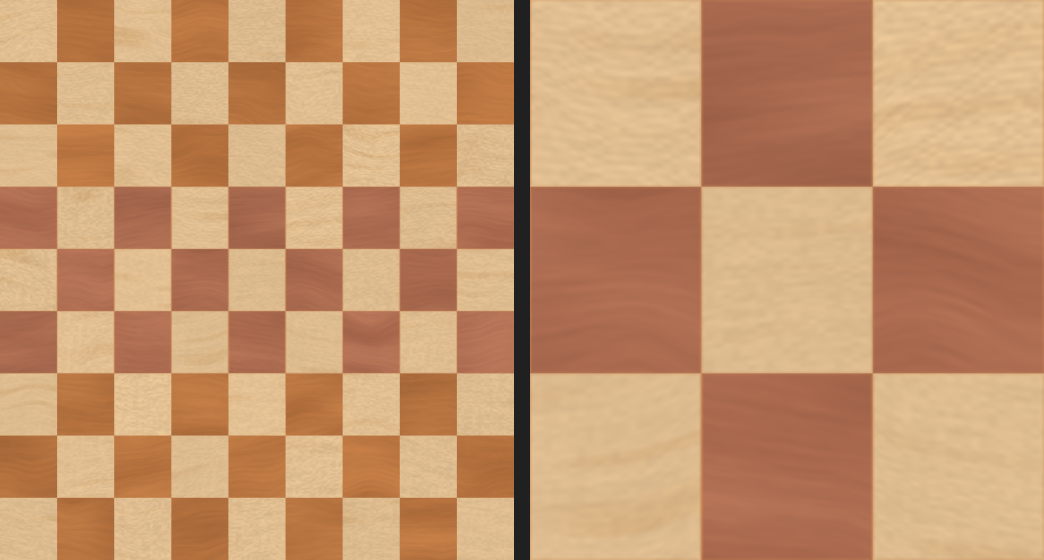
Left, the full canvas; right, a detail of the centre.
This texture is drawn by a Shadertoy shader. Its source:

```glsl
// Wooden checkerboard of 9 by 9 tiles: pale maple against orange cherry,
// with a red-brown band across the middle three rows. Each tile gets its own
// hashed tone and horizontal grain built from stretched, warped value noise.

const float TILES = 9.0;
const vec2 RED_ROWS = vec2(3.0, 6.0);       // lower and upper limit of the band
const vec3 MAPLE = vec3(0.878, 0.745, 0.568);
const vec3 CHERRY = vec3(0.715, 0.450, 0.248);
const vec3 REDWOOD = vec3(0.675, 0.422, 0.315);
const vec3 SEAM = vec3(0.800, 0.540, 0.330);
const float SEAM_WIDTH = 0.012;             // in tiles
const float SEAM_STRENGTH = 0.65;
const float TONE_SPREAD = 0.035;            // brightness change between tiles
const float SPECKLE = 0.060;                // fine flecks in maple
const float FIBRE = 0.055;                  // thin streaks in dark wood
const float SHADE = 0.130;                  // broad bands in dark wood

float hash(vec2 p) {
    return fract(sin(dot(p, vec2(127.1, 311.7))) * 43758.5453);
}

float noise(vec2 p) {
    vec2 i = floor(p), f = fract(p);
    f = f * f * (3.0 - 2.0 * f);
    return mix(mix(hash(i), hash(i + vec2(1, 0)), f.x),
               mix(hash(i + vec2(0, 1)), hash(i + vec2(1, 1)), f.x), f.y);
}

// Tile coordinates with the grain bent and tilted differently in each tile
vec2 grainSpace(vec2 q, vec2 cell) {
    float tilt = hash(cell + 7.3) - 0.5;
    float bend = noise(q * vec2(1.6, 1.2) + cell * 5.7) - 0.5;
    return vec2(q.x, q.y + 0.30 * tilt * q.x + 0.25 * bend) + cell * 13.1;
}

// Pale wood: soft growth lines and small flecks
vec3 maple(vec2 q, vec2 cell) {
    vec2 g = grainSpace(q, cell);
    float growth = noise(g * vec2(0.8, 8.0));
    float line = smoothstep(0.60, 0.90, growth) * noise(g * vec2(2.0, 3.0) + 4.0);
    float fleck = noise(g * vec2(20.0, 36.0)) - 0.5;
    float streak = noise(g * vec2(3.0, 22.0)) - 0.5;
    float roughness = 0.6 + 0.8 * hash(cell + 2.9);
    float tone = 1.0 + TONE_SPREAD * (hash(cell) - 0.5)
               + SPECKLE * roughness * fleck + 0.035 * streak;
    return MAPLE * tone - vec3(0.035, 0.055, 0.070) * line;
}

// Dark wood: broad shading along the grain with thin fibres
vec3 darkWood(vec3 base, vec2 q, vec2 cell) {
    vec2 g = grainSpace(q, cell);
    float shade = noise(g * vec2(0.9, 2.6)) - 0.5;
    float fibre = noise(g * vec2(2.0, 24.0)) - 0.5;
    float pore = noise(g * vec2(9.0, 40.0)) - 0.5;
    float tone = 1.0 + TONE_SPREAD * 2.0 * (hash(cell) - 0.5)
               + SHADE * shade + FIBRE * fibre + 0.025 * pore;
    return base * tone + vec3(0.0, 0.5, 0.5) * SHADE * 0.25 * shade;
}

void mainImage(out vec4 fragColor, in vec2 fragCoord) {
    vec2 p = fragCoord / iResolution.xy * TILES;
    vec2 pixel = TILES / iResolution.xy;
    vec2 cell = floor(p), q = fract(p);

    // Smooth checker: the product of two softened square waves
    vec2 edge = 0.5 - abs(q - 0.5);
    vec2 wave = (1.0 - 2.0 * mod(cell, 2.0)) * clamp(edge / (0.5 * pixel), 0.0, 1.0);
    float pale = 0.5 + 0.5 * wave.x * wave.y;

    // Red band over the middle rows
    vec2 band = clamp((p.y - RED_ROWS) / pixel.y + 0.5, 0.0, 1.0);
    float red = band.x - band.y;

    vec3 dark = darkWood(mix(CHERRY, REDWOOD, red), q, cell);
    vec3 color = mix(dark, maple(q, cell), pale);

    // Thin orange seams, mostly upright, on the inner edges of the band
    float column = floor(p.x + 0.5);
    float inner = step(0.5, column) * step(column, TILES - 0.5);
    vec2 seam = 1.0 - smoothstep(vec2(0.0), SEAM_WIDTH + pixel, edge);
    float worn = 0.4 + 0.6 * hash(vec2(column, cell.y) + 3.7);
    float joint = max(seam.x * inner * worn, 0.4 * seam.y);
    color = mix(color, SEAM, SEAM_STRENGTH * red * joint);

    fragColor = vec4(color, 1.0);
}
```
